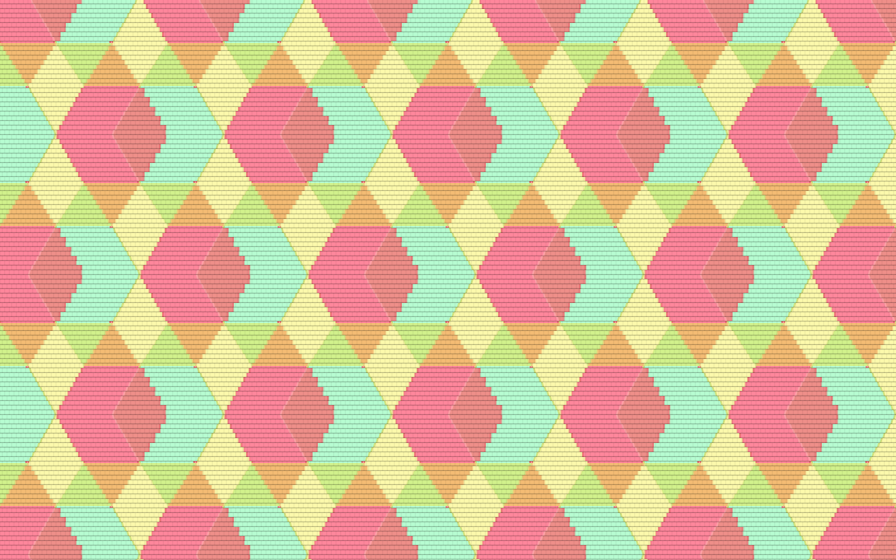
Write a Shadertoy shader that draws this pattern.

```glsl
// Woven pattern of overlapping pink and mint hexagons with triangle bands between the rows.

// Layout: the canvas is 480 units high
const float CANVAS_H   = 480.0;
const float PERIOD     = 144.0;  // repeat across
const float ROW_H      = 120.0;  // row spacing, alternate rows shift by half
const float ROW_Y      = 4.7;    // centre of the lowest row
const float HEX_H      = 41.6;   // half height of a hexagon
const float GAP_H      = ROW_H - 2.0 * HEX_H;
const float SIDE       = 24.0;   // half of a hexagon's flat edge
const float PINK_X     = 96.0;   // hexagon centres in an unshifted row
const float MINT_X     = 144.0;

// Weave
const float STITCH     = 4.0;    // thread spacing
const float GROOVE_W   = 0.5;    // half width of a thread groove
const float GROOVE     = 0.21;   // groove darkness
const float TICK       = 0.05;   // darkness of the vertical stitch marks
const float SHEEN      = 1.055;  // brightness of the raised thread
const float SEAM_W     = 0.8;    // half width of the coloured seams

const vec3 PINK   = vec3(0.95, 0.50, 0.58);
const vec3 ROSE   = vec3(0.89, 0.53, 0.51);
const vec3 MINT   = vec3(0.68, 0.94, 0.78);
const vec3 YELLOW = vec3(0.94, 0.93, 0.64);
const vec3 ORANGE = vec3(0.91, 0.70, 0.43);
const vec3 GREEN  = vec3(0.78, 0.90, 0.52);
const vec3 RED_SEAM   = vec3(0.87, 0.38, 0.40);
const vec3 OLIVE_SEAM = vec3(0.76, 0.82, 0.40);
const vec3 PALE_SEAM  = vec3(0.96, 0.62, 0.64);

// Offset from the nearest repeat centre
float wrap(float x, float period) {
    return mod(x + 0.5 * period, period) - 0.5 * period;
}

// Signed horizontal depth inside a repeated interval
float span(float x, float halfWidth) {
    return halfWidth - abs(wrap(x, PERIOD));
}

// Hexagon, with a triangle on its flat edge and one from the next row
float motif(float x, float d) {
    if (d < HEX_H) return span(x, SIDE * (2.0 - d / HEX_H));
    float s = (d - HEX_H) / GAP_H;
    return max(span(x, SIDE * (1.0 - s)), span(x - 0.5 * PERIOD, SIDE * s));
}

// Snap to the middle of a thread so that slanted edges form steps
float stairs(float d, float size) {
    return (floor(d / size) + 0.5) * size;
}

float cover(float depth, float px) {
    return clamp(depth / px + 0.5, 0.0, 1.0);
}

// Antialiased line that keeps its weight when thinner than a pixel
float stroke(float dist, float halfWidth, float px) {
    return cover(halfWidth - abs(dist), px) * min(1.0, 2.0 * halfWidth / px + 0.15);
}

void mainImage(out vec4 fragColor, in vec2 fragCoord) {
    float px = CANVAS_H / iResolution.y;
    vec2 p = fragCoord * px;

    // Row coordinates
    float y = p.y - ROW_Y;
    float row = floor(y / ROW_H + 0.5);
    float d = abs(y - row * ROW_H);
    float x = p.x - 0.5 * PERIOD * mod(row + 1.0, 2.0);

    // Pink steps are coarser on the right of each hexagon
    bool coarse = d < HEX_H && wrap(x - PINK_X, PERIOD) > 0.0;
    float pinkDepth = motif(x - PINK_X, stairs(d, coarse ? 2.0 * STITCH : STITCH));
    float mintDepth = motif(x - MINT_X, mix(d, stairs(d, STITCH), 0.5));
    float pink = cover(pinkDepth, px);
    float mint = cover(mintDepth, px);

    // Flat colours of the hexagon rows and of the triangle bands
    vec3 hexes = mix(mix(YELLOW, MINT, mint), mix(PINK, ROSE, mint), pink);
    vec3 bands = mix(mix(YELLOW, GREEN, mint), ORANGE, pink);
    float hexZone = cover(HEX_H - d, px);
    vec3 color = mix(bands, hexes, hexZone);

    // Seams along slanted edges, dashed from thread to thread
    float thread = floor(y / STITCH);
    float dash = mix(0.55, 1.0, mod(thread, 2.0));
    float seamFade = mix(0.3, 0.75, hexZone);
    float mintSeam = stroke(mintDepth, SEAM_W, px) * seamFade;
    float pinkSeam = stroke(pinkDepth, SEAM_W, px) * seamFade * dash;
    color = mix(color, mix(OLIVE_SEAM, PALE_SEAM, pink * hexZone), mintSeam);
    color = mix(color, mix(ORANGE, RED_SEAM, hexZone), pinkSeam);

    // Thread grooves and staggered stitch marks
    float groove = stroke(wrap(y, STITCH), GROOVE_W, px);
    float mark = stroke(wrap(p.x + 0.5 * STITCH * mod(thread, 2.0), STITCH), GROOVE_W, px);
    color *= SHEEN - GROOVE * groove - TICK * mark;

    fragColor = vec4(color, 1.0);
}
```
